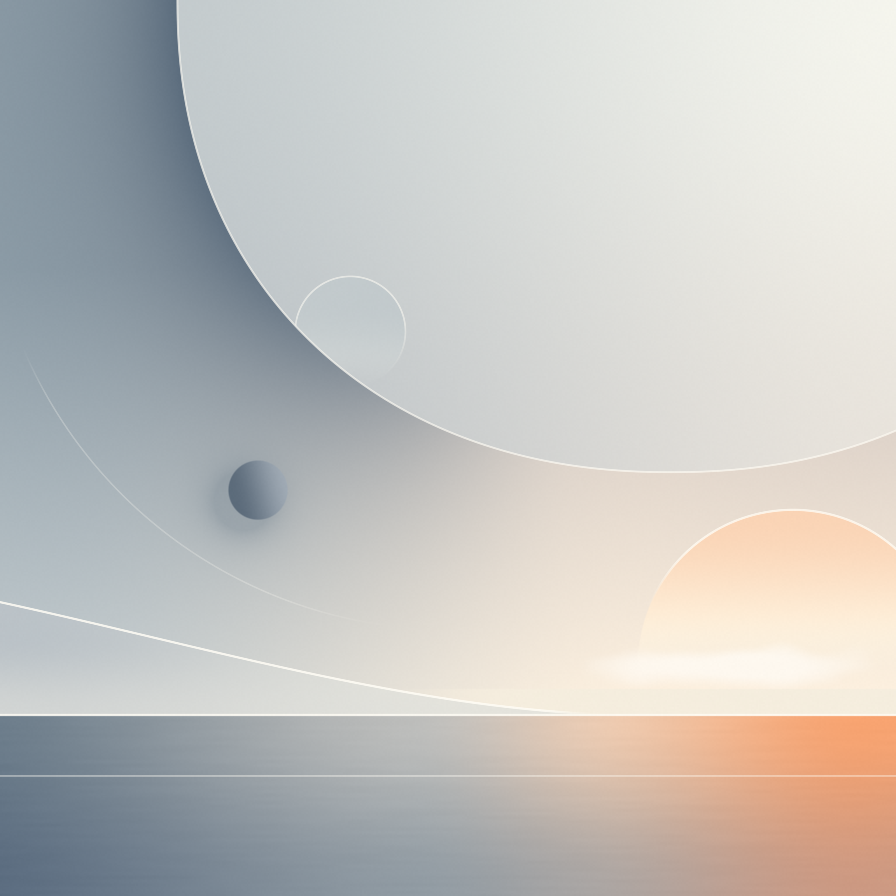
Reproduce this background procedurally as a WebGL 1 fragment shader.

```glsl
precision highp float;
// A calm abstract landscape: a huge pale disc over a misty sky, a small ball,
// a setting sun, a low hill and a reflecting floor. Soft colour ramps fill the
// shapes, whose edges come from signed distances in canvas units.
uniform vec2 u_resolution;

const float FLOOR_Y = 0.202;
const vec3 WHITE = vec3(1.0, 0.99, 0.96);

float hash(vec2 p) {
  vec3 q = fract(vec3(p.xyx) * 0.1031);
  q += dot(q, q.yzx + 33.33);
  return fract((q.x + q.y) * q.z);
}

float noise(vec2 p) {
  vec2 i = floor(p), f = fract(p);
  f = f * f * (3.0 - 2.0 * f);
  float low = mix(hash(i), hash(i + vec2(1.0, 0.0)), f.x);
  float high = mix(hash(i + vec2(0.0, 1.0)), hash(i + 1.0), f.x);
  return mix(low, high, f.y);
}

// Coverage of the inside of a distance field
float fill(float d, float aa) {
  return 1.0 - smoothstep(-aa, aa, d);
}

float stroke(float d, float width, float aa) {
  return 1.0 - smoothstep(width, width + aa, abs(d));
}

float circle(vec2 p, vec2 center, float radius) {
  return length(p - center) - radius;
}

// Approximate distance to a slightly squared ellipse
float roundedDisc(vec2 p, vec2 center, vec2 radii) {
  const float POWER = 2.17;
  vec2 q = pow(abs((p - center) / radii), vec2(POWER));
  return (pow(q.x + q.y, 1.0 / POWER) - 1.0) * radii.y;
}

vec3 corners(vec3 lowL, vec3 lowR, vec3 highL, vec3 highR, vec2 t) {
  return mix(mix(lowL, lowR, t.x), mix(highL, highR, t.x), t.y);
}

// Four colours placed from left to right
vec3 ramp(vec3 a, vec3 b, vec3 c, vec3 d, float x) {
  vec3 col = mix(a, b, smoothstep(-0.1, 0.52, x));
  col = mix(col, c, smoothstep(0.46, 0.70, x));
  return mix(col, d, smoothstep(0.64, 0.97, x));
}

vec3 sky(vec2 p, float discDist) {
  vec2 t = vec2(smoothstep(0.0, 0.75, p.x), clamp((p.y - 0.2) / 0.5, 0.0, 1.0));
  vec3 col = corners(vec3(0.78, 0.81, 0.82), vec3(1.0, 0.95, 0.88),
                     vec3(0.56, 0.62, 0.66), vec3(0.80, 0.76, 0.74), t);
  float shade = exp(-max(discDist, 0.0) / 0.09) * (1.0 - smoothstep(0.15, 0.65, p.x));
  return mix(col, vec3(0.33, 0.40, 0.47), 0.93 * shade);
}

vec3 addSun(vec3 col, vec2 p, float aa) {
  float d = circle(p, vec2(0.885, 0.258), 0.173);
  float height = smoothstep(0.25, 0.43, p.y);
  vec3 body = mix(vec3(1.0, 0.965, 0.89), vec3(0.98, 0.83, 0.71), height);
  col = mix(col, body, fill(d, aa) * smoothstep(0.24, 0.32, p.y));
  col = mix(col, WHITE, 0.75 * stroke(d, 0.0007, aa) * smoothstep(0.32, 0.39, p.y));
  // Ragged bank of mist in front of the sun
  vec2 q = (p - vec2(0.825, 0.255)) / vec2(0.165, 0.026);
  float bank = 1.0 - smoothstep(0.3, 1.1, length(q) + 0.5 * noise(p * vec2(24.0, 50.0)) - 0.25);
  return mix(col, vec3(1.0, 0.985, 0.96), 0.75 * bank);
}

vec3 addBall(vec3 col, vec2 p, float aa) {
  vec2 center = vec2(0.288, 0.453);
  float radius = 0.033;
  float shadow = exp(-max(circle(p, center - vec2(0.016, 0.012), radius), 0.0) / 0.018);
  col = mix(col, vec3(0.45, 0.51, 0.56), 0.4 * shadow);
  vec2 q = (p - center) / radius;
  vec3 body = mix(vec3(0.36, 0.42, 0.48), vec3(0.63, 0.67, 0.71),
                  smoothstep(-0.9, 1.2, q.x + 0.25 * q.y));
  return mix(col, body, fill(circle(p, center, radius), aa));
}

vec3 addBigDisc(vec3 col, vec2 p, float d, float aa) {
  vec2 t = vec2(smoothstep(0.1, 1.05, p.x), smoothstep(0.45, 1.0, p.y));
  vec3 body = corners(vec3(0.72, 0.75, 0.77), vec3(0.91, 0.89, 0.86),
                      vec3(0.76, 0.79, 0.80), vec3(0.96, 0.96, 0.93), t);
  // Pale moon that melts into the disc below
  float moon = circle(p, vec2(0.391, 0.630), 0.0615);
  float fade = smoothstep(0.575, 0.66, p.y);
  vec3 moonColor = mix(vec3(0.81, 0.83, 0.83), vec3(0.76, 0.79, 0.80), fade);
  body = mix(body, moonColor, fill(moon, aa) * smoothstep(0.56, 0.62, p.y));
  body = mix(body, WHITE, 0.55 * stroke(moon, 0.0004, aa) * fade);
  col = mix(col, body, fill(d, aa));
  return mix(col, WHITE, 0.65 * stroke(d, 0.0005, aa));
}

vec3 addHill(vec3 col, vec2 p, float aa) {
  float t = min(p.x / 0.664, 1.0);
  float d = p.y - (0.328 - 0.125 * t * (1.15 + t * (0.45 - 0.6 * t)));
  vec3 body = mix(vec3(0.73, 0.76, 0.78), vec3(0.92, 0.91, 0.87), smoothstep(0.0, 0.6, p.x));
  body = mix(body, vec3(0.88, 0.88, 0.86), 0.6 * smoothstep(0.29, FLOOR_Y, p.y));
  float extent = 1.0 - smoothstep(0.6, 0.67, p.x);
  col = mix(col, body, fill(d, aa) * extent);
  return mix(col, WHITE, 0.85 * stroke(d, 0.0007, aa) * extent);
}

vec3 ground(vec2 p, float aa) {
  vec3 near = ramp(vec3(0.34, 0.41, 0.49), vec3(0.57, 0.61, 0.64),
                   vec3(0.67, 0.65, 0.64), vec3(0.80, 0.60, 0.51), p.x);
  vec3 far = ramp(vec3(0.40, 0.47, 0.53), vec3(0.75, 0.75, 0.74),
                  vec3(0.93, 0.80, 0.70), vec3(0.97, 0.64, 0.44), p.x);
  vec3 col = mix(near, far, smoothstep(0.0, FLOOR_Y, p.y));
  col += 0.012 * (noise(p * vec2(20.0, 240.0)) - 0.5);
  return mix(col, WHITE, 0.4 * stroke(p.y - 0.134, 0.0004, aa));
}

void main() {
  vec2 p = gl_FragCoord.xy / u_resolution;
  float aa = 1.0 / min(u_resolution.x, u_resolution.y);
  float disc = roundedDisc(p, vec2(0.749, 1.0), vec2(0.551, 0.527));
  vec3 col = addSun(sky(p, disc), p, aa);
  // Faint orbit line
  float orbit = stroke(circle(p, vec2(0.5, 0.8125), 0.515), 0.0003, aa);
  orbit *= smoothstep(0.62, 0.54, p.y) * (1.0 - smoothstep(0.28, 0.45, p.x));
  col = mix(col, WHITE, 0.25 * orbit);
  col = addBall(col, p, aa);
  col = addBigDisc(col, p, disc, aa);
  // Distant shore strip
  col = mix(col, vec3(0.96, 0.93, 0.87), fill(p.y - 0.231, aa) * smoothstep(0.42, 0.6, p.x));
  col = addHill(col, p, aa);
  col = mix(col, ground(p, aa), fill(p.y - FLOOR_Y, aa));
  col = mix(col, WHITE, 0.85 * stroke(p.y - FLOOR_Y, 0.0008, aa));
  col += 0.006 * (hash(floor(p * 512.0)) - 0.5);
  gl_FragColor = vec4(col, 1.0);
}
```
